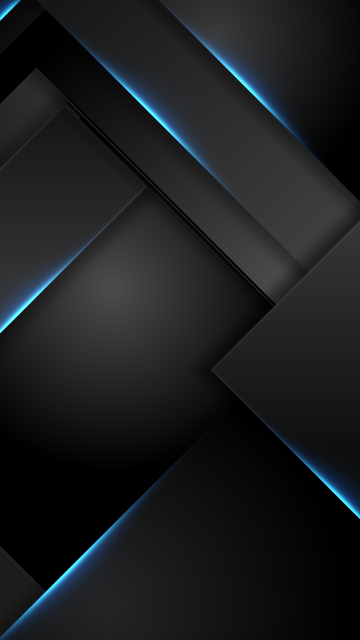
This background is drawn by a WebGL 2 fragment shader. Its source:

```glsl
#version 300 es
precision highp float;
// Dark diagonal panels stacked like sheets of metal, with blue light on some edges.
// Each panel is an intersection of half planes in diagonal coordinates; it drops a
// soft shadow on what lies below, then adds its own gradient, rim and edge glow.
uniform vec2 u_resolution;
out vec4 fragColor;

const vec3 DEEP_BLUE = vec3(0.02, 0.34, 0.82);
const vec3 CYAN = vec3(0.22, 0.68, 0.45);

// Light that hugs an edge and tapers away from its brightest point.
vec3 edgeGlow(float inside, float along, float reach) {
    float d = max(inside, 0.0);
    float pulse = exp(-along * along / (reach * reach));
    float halo = pulse * exp(-d / (0.004 + 0.028 * pulse));
    float core = pow(pulse, 3.0) * exp(-d * d / 0.00022);
    return DEEP_BLUE * halo + CYAN * core;
}

// Grey spot that fades to black at the given radius.
float spot(vec2 p, vec2 center, float radius, float level) {
    return level * max(1.0 - length(p - center) / radius, 0.0);
}

float ramp(float x, float x0, float x1, float v0, float v1) {
    return mix(v0, v1, clamp((x - x0) / (x1 - x0), 0.0, 1.0));
}

// Puts a panel over the colour below; inside is positive within the panel.
vec3 layPanel(vec3 below, float inside, vec3 fill, float rim, float shadow, float pixel) {
    below *= mix(1.0 - shadow, 1.0, smoothstep(0.0, 0.09, -inside));
    float hairline = rim * exp(-inside * inside / 0.00004);
    float cover = smoothstep(-0.5 * pixel, 0.5 * pixel, inside);
    return mix(below, fill + hairline, cover);
}

void main() {
    // Canvas widths, measured from the top left corner.
    vec2 p = vec2(gl_FragCoord.x, u_resolution.y - gl_FragCoord.y) / u_resolution.x;
    float fall = p.x - p.y; // constant on falling diagonals
    float rise = p.x + p.y; // constant on rising diagonals
    float pixel = 2.0 / u_resolution.x;

    // Back plate with a round highlight
    vec3 col = vec3(spot(p, vec2(0.313, 0.80), 0.51, 0.30));

    // Lower left wedge and lower panel
    col = layPanel(col, -1.516 - fall, vec3(0.115), 0.03, 0.0, pixel);
    float inside = rise - 1.771;
    vec3 fill = vec3(spot(p, vec2(0.30, 1.68), 0.66, 0.145));
    fill += edgeGlow(inside, fall + 1.40, 0.42);
    col = layPanel(col, inside, fill, 0.0, 0.3, pixel);

    // Dark upper left ground
    col = layPanel(col, 0.289 - rise, vec3(0.004), 0.0, 0.0, pixel);

    // Outer left panel
    inside = min(min(rise - 0.289, 0.55 - rise), -0.086 - fall);
    fill = vec3(ramp(p.x, 0.0, 0.14, 0.145, 0.19));
    col = layPanel(col, inside, fill, 0.03, 0.0, pixel);

    // Inner left panel
    inside = min(min(rise - 0.468, 0.926 - rise), -0.111 - fall);
    fill = vec3(ramp(p.y, 0.32, 0.78, 0.085, 0.20));
    fill += edgeGlow(0.926 - rise, fall + 0.82, 0.34);
    col = layPanel(col, inside, fill, 0.08, 0.35, pixel);

    // Narrow band, dark at its upper end
    inside = fall + 0.086;
    fill = vec3(ramp(rise, 0.30, 1.55, 0.005, 0.29));
    col = layPanel(col, inside, fill, 0.0, 0.4, pixel);

    // Double groove below the narrow band
    float groove = abs(fall + 0.090);
    float grooveSpan = smoothstep(0.455, 0.475, rise);
    col *= 1.0 - 0.95 * grooveSpan * smoothstep(0.013, 0.009, groove);
    col += 0.13 * grooveSpan * smoothstep(0.005, 0.001, groove);

    // Small corner sheets
    col = layPanel(col, 0.15 - rise, vec3(0.055), 0.03, 0.0, pixel);
    fill = vec3(0.06) + edgeGlow(0.058 - rise, fall + 0.03, 0.16);
    col = layPanel(col, 0.058 - rise, fill, 0.0, 0.4, pixel);

    // Wide band
    inside = fall - 0.102;
    fill = vec3(ramp(rise, 0.15, 1.55, 0.085, 0.245));
    fill += edgeGlow(inside, rise - 0.74, 0.34);
    col = layPanel(col, inside, fill, 0.0, 0.35, pixel);

    // Upper right panel
    inside = fall - 0.44;
    fill = vec3(spot(p, vec2(0.60, 0.10), 0.46, 0.23));
    fill += edgeGlow(inside, rise - 0.92, 0.29);
    col = layPanel(col, inside, fill, 0.0, 0.4, pixel);

    // Right panel, on top of everything
    inside = min(rise - 1.613, fall + 0.442);
    fill = vec3(ramp(p.y, 0.64, 1.25, 0.21, 0.055));
    fill += edgeGlow(fall + 0.442, rise - 2.35, 0.32);
    col = layPanel(col, inside, fill, 0.06, 0.5, pixel);

    fragColor = vec4(clamp(col, 0.0, 1.0), 1.0);
}
```
